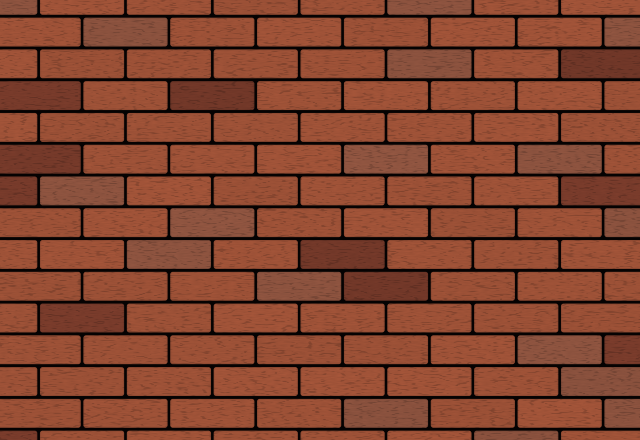
Write a Shadertoy shader that draws this texture.

```glsl
// Running-bond brick wall: rounded clay bricks on near-black mortar.
// A hash picks each brick's fired tone; stretched gradient noise draws
// the fine horizontal grain. Lengths are measured in brick courses.

float hash(vec2 p) {
    vec3 q = fract(p.xyx * vec3(0.1031, 0.1030, 0.0973));
    q += dot(q, q.yzx + 33.33);
    return fract((q.x + q.y) * q.z);
}

vec2 gradient(vec2 cell) {
    float angle = 6.2832 * hash(cell);
    return vec2(cos(angle), sin(angle));
}

float gradientNoise(vec2 p) {
    vec2 i = floor(p), f = p - i;
    vec2 u = f * f * f * (f * (f * 6.0 - 15.0) + 10.0);
    vec2 e = vec2(1.0, 0.0);
    float low = mix(dot(gradient(i), f), dot(gradient(i + e), f - e), u.x);
    float high = mix(dot(gradient(i + e.yx), f - e.yx),
                     dot(gradient(i + e.xx), f - e.xx), u.x);
    return mix(low, high, u.y);
}

float roundedBox(vec2 p, vec2 halfSize, float radius) {
    vec2 q = abs(p) - halfSize + radius;
    return length(max(q, 0.0)) + min(max(q.x, q.y), 0.0) - radius;
}

// Mostly plain clay, with some dark-fired and some ashen bricks
vec3 brickTone(vec2 id) {
    float pick = hash(id + 57.0);
    float shade = hash(id + 131.0);
    vec3 clay = vec3(0.622, 0.322, 0.217) * mix(0.975, 1.015, shade);
    vec3 dark = vec3(0.462, 0.226, 0.164) * mix(0.93, 1.03, shade);
    vec3 ashen = vec3(0.560, 0.330, 0.250) * mix(0.96, 1.02, shade);
    return pick < 0.15 ? dark : pick < 0.26 ? ashen : clay;
}

// Thin broken lines along the brick, shifted per brick
float grain(vec2 p, vec2 id) {
    vec2 q = p + 40.0 * vec2(hash(id + 211.0), hash(id + 307.0));
    float line = 1.0 - smoothstep(0.03, 0.14, abs(gradientNoise(q * vec2(1.8, 10.0))));
    float breaks = smoothstep(-0.2, 0.2, gradientNoise(q * vec2(3.2, 13.0) + 71.0));
    float fibre = gradientNoise(q * vec2(4.5, 24.0) + 19.0);
    return 0.15 * line * breaks + 0.06 * fibre;
}

void mainImage(out vec4 fragColor, in vec2 fragCoord) {
    vec2 uv = fragCoord / iResolution.xy;

    // Courses run downward; every second one shifts by half a brick
    vec2 wall = vec2(uv.x * 7.37 - 0.945, (1.0 - uv.y) * 13.85 - 0.51);
    float course = floor(wall.y);
    wall.x += 0.5 * mod(course, 2.0);
    vec2 id = vec2(floor(wall.x), course);
    vec2 local = (fract(wall) - 0.5) * vec2(2.723, 1.0);

    // Brick outline with a narrow mortar gap
    float dist = roundedBox(local, vec2(1.3615 - 0.041, 0.5 - 0.045), 0.085);
    float pixel = 13.85 / iResolution.y;
    float coverage = 1.0 - smoothstep(-0.6 * pixel, 0.6 * pixel, dist);

    // Grain and a faintly dimmed rim
    vec3 brick = brickTone(id) * (1.0 - grain(local, id));
    brick *= 1.0 - 0.10 * smoothstep(-0.06, 0.0, dist);

    vec3 mortar = vec3(0.018, 0.009, 0.007);
    fragColor = vec4(mix(mortar, brick, coverage), 1.0);
}
```
